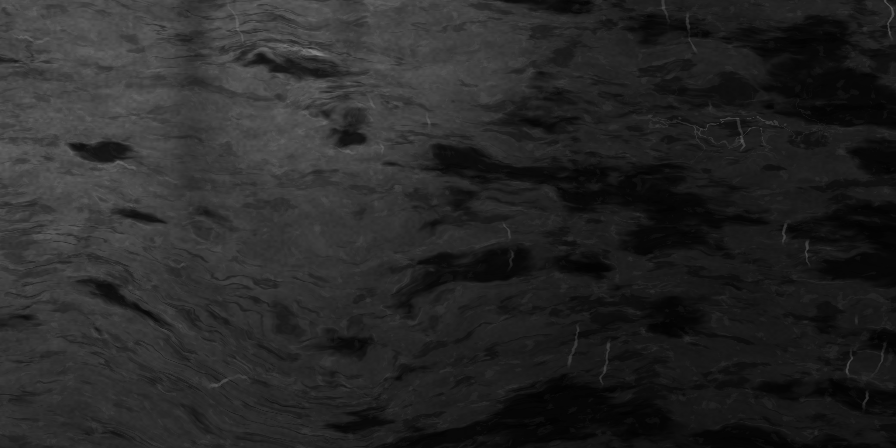
Reproduce this texture procedurally as a WebGL 1 fragment shader.

```glsl
precision highp float;
uniform vec2 u_resolution;

float hash(vec2 p) {
  p = fract(p * vec2(0.1031, 0.1137));
  p += dot(p, p.yx + 33.33);
  return fract((p.x + p.y) * p.x * 17.3);
}

float noise(vec2 p) {
  vec2 cell = floor(p), f = fract(p);
  f = f * f * (3.0 - 2.0 * f);
  return mix(mix(hash(cell), hash(cell + vec2(1, 0)), f.x),
             mix(hash(cell + vec2(0, 1)), hash(cell + vec2(1, 1)), f.x), f.y);
}

float fbm(vec2 p) {
  float sum = 0.0, gain = 0.5;
  for (int i = 0; i < 5; i++) {
    sum += gain * noise(p);
    p = mat2(1.9, 0.25, -0.25, 1.9) * p + 17.3;
    gain *= 0.55;
  }
  return sum;
}

// Soft elliptical spot
float spot(vec2 p, vec2 center, vec2 radius) {
  vec2 q = (p - center) / radius;
  return exp(-dot(q, q));
}

// Thin broken vein running along q.y
float vein(vec2 q, float halfLength, float seed) {
  q.x += 0.05 * (fbm(vec2(q.y * 18.0, seed * 7.0)) - 0.5);
  float width = 0.001 + 0.0025 * noise(vec2(q.y * 50.0, seed));
  float line = 1.0 - smoothstep(width * 0.4, width + 0.002, abs(q.x));
  float ends = 1.0 - smoothstep(halfLength * 0.6, halfLength, abs(q.y));
  return line * ends * smoothstep(0.15, 0.6, noise(vec2(q.y * 35.0, seed + 40.0)));
}

void main() {
  vec2 p = gl_FragCoord.xy / u_resolution.y;

  // Folded layers, dipping to the right at the lower left
  vec2 warp = vec2(fbm(p * vec2(4.0, 7.0) + 4.0), fbm(p * vec2(5.0, 9.0) + 31.0)) - 0.5;
  float dip = spot(p, vec2(0.5, 0.15), vec2(0.45, 0.3));
  vec2 layer = p + vec2(0.16, 0.07) * warp;
  layer.y += 0.5 * dip * (p.x - 0.3) + 0.04 * p.x;

  // Uneven light: bright upper left, dim right
  float light = mix(0.235, 0.115, smoothstep(0.3, 1.5, p.x)) * mix(0.68, 1.06, p.y);
  light += 0.1 * spot(p, vec2(0.78, 0.88), vec2(0.42, 0.32));
  light += 0.085 * spot(p, vec2(0.0, 0.6), vec2(0.35, 0.32));
  float shade = spot(p, vec2(0.43, 0.85), vec2(0.05, 0.45));
  shade += 0.8 * spot(p, vec2(0.78, 1.0), vec2(0.04, 0.14));
  light *= 1.0 - 0.3 * shade;
  float dimSide = smoothstep(0.6, 1.5, p.x + 0.5 * (0.5 - p.y));

  // Strata with fine grain
  float strata = fbm(layer * vec2(6.0, 30.0) + 9.0);
  float fine = fbm(layer * vec2(24.0, 80.0) + 53.0);
  float grain = noise(p * vec2(130.0, 160.0));
  float tone = light * (0.58 + 0.38 * strata + 0.38 * fine + 0.16 * grain);

  // Bundles of thin dark layers, broken along their length
  float bundle = smoothstep(0.42, 0.66, fbm(layer * vec2(4.0, 9.0) + 3.0) + 0.12 * dip);
  float ridge = abs(fbm(layer * vec2(7.0, 42.0) + 71.0) - 0.5);
  float seam = (1.0 - smoothstep(0.0, 0.08, ridge)) * smoothstep(0.35, 0.65, fine);
  tone *= 1.0 - 0.4 * seam * bundle;

  // Small dark lenses
  float lens = smoothstep(0.6, 0.74, fbm(layer * vec2(14.0, 46.0) + 12.0));
  tone *= 1.0 - mix(0.22, 0.45, dimSide) * lens;

  // Black patches along a falling band, at the top and at the bottom
  float band = p.y - 0.73 + 0.19 * (p.x - 0.7);
  float field = fbm(layer * vec2(4.0, 15.0) + 22.0) - mix(0.1, 0.01, dimSide);
  field += 0.17 * exp(-band * band / 0.0035) * smoothstep(0.5, 0.75, p.x);
  field += 0.1 * spot(p, vec2(1.3, 0.97), vec2(0.25, 0.06));
  field += 0.14 * spot(p, vec2(1.2, 0.03), vec2(0.6, 0.07));
  field += 0.14 * spot(p, vec2(1.87, 0.73), vec2(0.12, 0.06));
  field += 0.16 * (fine - 0.5);
  tone *= 1.0 - 0.75 * smoothstep(0.54, 0.71, field);

  // Pale mineral rims and scattered flecks
  float rim = 1.0 - smoothstep(0.0, 0.03, abs(field - 0.55));
  tone += 0.04 * rim * smoothstep(0.45, 0.7, fine) * smoothstep(0.3, 0.7, noise(p * 7.0));
  float fleck = smoothstep(0.66, 0.8, fbm(layer * vec2(45.0, 75.0) + 90.0));
  tone += 0.035 * fleck;

  // Short veins: steep on the right, flat on the left
  float veins = 0.0;
  for (int i = 0; i < 22; i++) {
    float id = float(i) + 1.0;
    vec2 rnd = vec2(fract(id * 0.618), fract(id * 0.755 + 0.13));
    float steep = step(8.0, id);
    vec2 center = vec2(mix(rnd.x * 1.1, 0.2 + 1.8 * sqrt(rnd.x), steep), rnd.y);
    vec2 q = p - center;
    q = mix(q.yx, q, steep);
    q.x += q.y * (rnd.y - 0.5) * 0.7;
    veins += vein(q, 0.03 + 0.07 * fract(id * 0.37), id) * (0.4 + 0.6 * rnd.x);
  }

  // Crackled vein cluster at the upper right
  float crack = abs(fbm(p * vec2(12.0, 20.0) + 3.0 * warp) - 0.5);
  float cluster = spot(p, vec2(1.63, 0.73), vec2(0.18, 0.06));
  veins += 0.8 * cluster * (1.0 - smoothstep(0.005, 0.03, crack));
  tone += 0.18 * min(veins, 1.0);

  gl_FragColor = vec4(vec3(clamp(tone, 0.0, 1.0)), 1.0);
}
```
